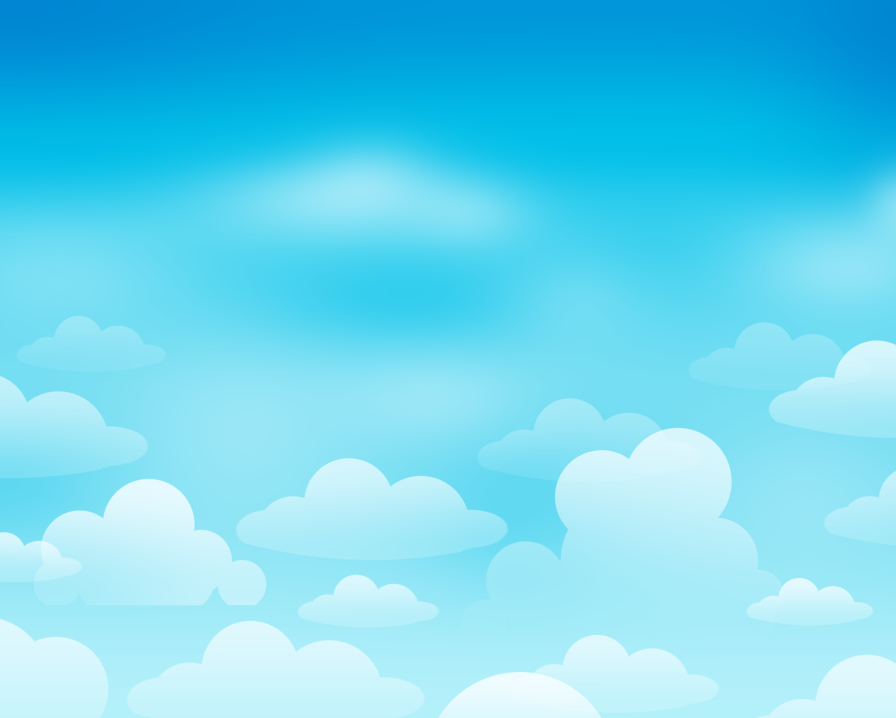
This background is drawn by a Shadertoy shader. Its source:

```glsl
// A bright blue sky with soft hazy glows and translucent cartoon clouds.
// The sky is a vertical gradient with Gaussian glows; every cloud is a union
// of discs and ellipses, filled with white that fades towards its base.

const vec3 WHITE = vec3(0.95, 0.99, 1.0);
const vec3 CYAN = vec3(0.14, 0.79, 0.93);
const vec3 DEEP = vec3(0.0, 0.51, 0.82);

// Flat clouds: centre x, base y, half width, opacity
const vec4 FAR_CLOUDS[3] = vec4[3](
    vec4(0.127, 0.482, 0.104, 0.30), vec4(1.086, 0.456, 0.127, 0.28),
    vec4(0.820, 0.329, 0.155, 0.36));
const vec4 MID_CLOUDS[4] = vec4[4](
    vec4(0.011, 0.334, 0.195, 0.62), vec4(1.252, 0.390, 0.181, 0.80),
    vec4(1.299, 0.238, 0.151, 0.60), vec4(0.518, 0.220, 0.189, 0.72));
const vec4 NEAR_CLOUDS[6] = vec4[6](
    vec4(0.513, 0.126, 0.098, 0.75), vec4(1.128, 0.129, 0.088, 0.85),
    vec4(0.021, 0.189, 0.093, 0.80), vec4(0.384, -0.020, 0.207, 0.75),
    vec4(0.856, 0.007, 0.145, 0.75), vec4(1.245, -0.077, 0.220, 0.75));

// Towering clouds: disc centre and radius
const vec3 LEFT_HEAP[7] = vec3[7](
    vec3(0.207, 0.269, 0.064), vec3(0.111, 0.235, 0.054),
    vec3(0.280, 0.219, 0.043), vec3(0.337, 0.186, 0.034),
    vec3(0.244, 0.200, 0.057), vec3(0.170, 0.200, 0.065),
    vec3(0.080, 0.187, 0.033));
const vec3 RIGHT_HEAP[10] = vec3[10](
    vec3(0.944, 0.329, 0.075), vec3(0.838, 0.308, 0.065),
    vec3(0.996, 0.219, 0.060), vec3(0.732, 0.191, 0.055),
    vec3(1.058, 0.173, 0.033), vec3(0.879, 0.219, 0.098),
    vec3(0.675, 0.132, 0.033), vec3(0.911, 0.154, 0.122),
    vec3(0.790, 0.140, 0.080), vec3(1.000, 0.150, 0.080));

float glow(vec2 p, vec2 centre, vec2 radius) {
    vec2 q = (p - centre) / radius;
    return exp(-dot(q, q));
}

float disc(vec2 p, vec3 circle) {
    return length(p - circle.xy) - circle.z;
}

float ellipse(vec2 p, vec2 radius) {
    return (length(p / radius) - 1.0) * min(radius.x, radius.y);
}

vec3 paint(vec3 col, float d, float opacity) {
    float aa = 0.8 / iResolution.y;
    return mix(col, WHITE, opacity * (1.0 - smoothstep(-aa, aa, d)));
}

// Three bumps between two flat lobes, over a shallow curved base
vec3 flatCloud(vec3 col, vec2 p, vec4 cloud) {
    vec2 q = (p - cloud.xy) / cloud.z;
    float d = disc(q, vec3(-0.17, 0.42, 0.33));
    d = min(d, disc(q, vec3(0.36, 0.26, 0.36)));
    d = min(d, disc(q, vec3(-0.58, 0.20, 0.27)));
    d = min(d, ellipse(q - vec2(0.72, 0.23), vec2(0.28, 0.14)));
    d = min(d, ellipse(q - vec2(-0.75, 0.22), vec2(0.25, 0.15)));
    d = min(d, ellipse(q - vec2(0.0, 0.18), vec2(0.85, 0.18)));
    d = max(d, 0.14 * q.x * q.x - q.y);
    return paint(col, d * cloud.z, cloud.w * mix(0.3, 1.0, smoothstep(0.0, 0.75, q.y)));
}

vec3 sky(vec2 p) {
    // Vertical gradient
    vec3 col = mix(vec3(0.70, 0.94, 0.98), vec3(0.46, 0.87, 0.95), smoothstep(0.0, 0.40, p.y));
    col = mix(col, vec3(0.28, 0.83, 0.94), smoothstep(0.45, 0.67, p.y));
    col = mix(col, vec3(0.0, 0.75, 0.91), smoothstep(0.66, 0.80, p.y));
    col = mix(col, vec3(0.0, 0.59, 0.85), smoothstep(0.79, 1.0, p.y));

    // Blue depths
    col = mix(col, DEEP, 0.8 * glow(p, vec2(0.0, 1.0), vec2(0.36, 0.13)));
    col = mix(col, DEEP, 0.8 * glow(p, vec2(1.27, 0.96), vec2(0.16, 0.17)));
    col = mix(col, CYAN, 0.75 * glow(p, vec2(0.56, 0.585), vec2(0.20, 0.07)));
    col = mix(col, CYAN, 0.45 * glow(p, vec2(0.92, 0.68), vec2(0.20, 0.08)));
    col = mix(col, CYAN, 0.35 * glow(p, vec2(0.0, 0.32), vec2(0.14, 0.08)));
    col = mix(col, CYAN, 0.35 * glow(p, vec2(0.72, 0.29), vec2(0.14, 0.11)));

    // White haze
    float haze = 0.50 * glow(p, vec2(0.47, 0.725), vec2(0.19, 0.06));
    haze += 0.20 * glow(p, vec2(0.52, 0.77), vec2(0.09, 0.05));
    haze += 0.24 * glow(p, vec2(0.66, 0.70), vec2(0.08, 0.05));
    haze += 0.28 * glow(p, vec2(0.08, 0.62), vec2(0.18, 0.08));
    haze += 0.42 * glow(p, vec2(1.18, 0.63), vec2(0.15, 0.07));
    haze += 0.40 * glow(p, vec2(1.26, 0.72), vec2(0.05, 0.05));
    haze += 0.20 * glow(p, vec2(0.80, 0.585), vec2(0.10, 0.07));
    haze += 0.28 * glow(p, vec2(0.61, 0.445), vec2(0.13, 0.07));
    haze += 0.28 * glow(p, vec2(0.34, 0.40), vec2(0.17, 0.13));
    haze += 0.20 * glow(p, vec2(1.12, 0.32), vec2(0.14, 0.10));
    return mix(col, WHITE, min(haze, 1.0));
}

void mainImage(out vec4 fragColor, in vec2 fragCoord) {
    vec2 p = fragCoord / iResolution.y;
    vec3 col = sky(p);

    for (int i = 0; i < 3; i++) col = flatCloud(col, p, FAR_CLOUDS[i]);
    for (int i = 0; i < 4; i++) col = flatCloud(col, p, MID_CLOUDS[i]);

    // Towering clouds
    float left = 1.0, right = 1.0;
    for (int i = 0; i < 7; i++) left = min(left, disc(p, LEFT_HEAP[i]));
    for (int i = 0; i < 10; i++) right = min(right, disc(p, RIGHT_HEAP[i]));
    float leftFade = mix(0.12 + 0.3 * smoothstep(0.08, 0.32, p.x), 0.88, smoothstep(0.15, 0.33, p.y));
    col = paint(col, max(left, 0.157 - p.y), leftFade);
    col = paint(col, right, 0.78 * smoothstep(0.09, 0.40, p.y));

    for (int i = 0; i < 6; i++) col = flatCloud(col, p, NEAR_CLOUDS[i]);

    // Domes rising from the lower edge
    float corner = min(disc(p, vec3(0.078, 0.040, 0.073)), disc(p, vec3(-0.024, 0.048, 0.093)));
    col = paint(col, corner, mix(0.3, 0.75, smoothstep(-0.02, 0.14, p.y)));
    col = paint(col, disc(p, vec3(0.724, -0.069, 0.133)), mix(0.6, 0.95, smoothstep(-0.02, 0.06, p.y)));

    fragColor = vec4(col, 1.0);
}
```
